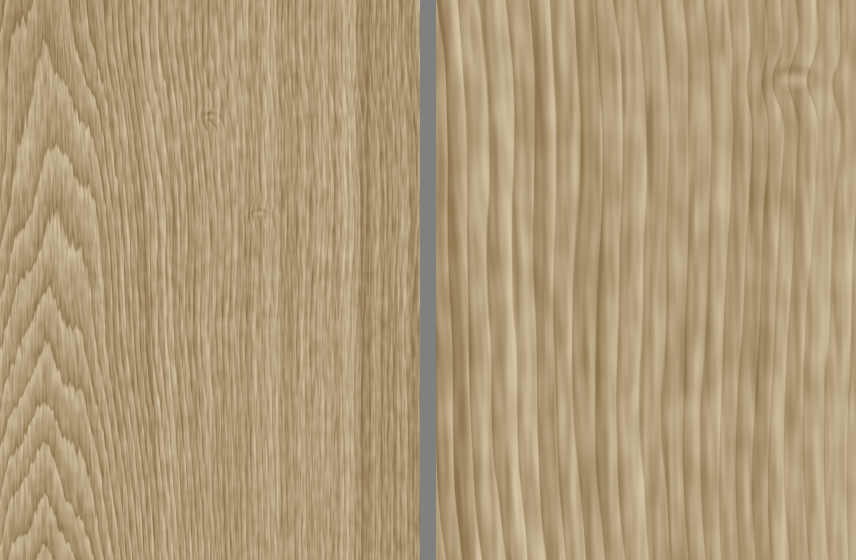
Left: the whole. Right: its middle third, enlarged.
Give the GLSL for this texture, as a WebGL 2 fragment shader.

```glsl
#version 300 es
precision highp float;
// Pale flat-sawn wood: growth rings form pointed arches on the left and run
// into fine, almost vertical lines on the right. One ring field is shaded as
// a soft sawtooth, then stretched gradient noise adds streaks and fibres.

#define ARCH_X 0.118
#define ARCH_SLOPE 17.0
#define LINE_DENSITY 50.0
#define RING_CONTRAST 0.95
#define LINE_CONTRAST 0.55
#define STREAK 0.34
#define FIBRE 0.38
#define BASE_TONE 0.55
#define KNOT_SIZE vec2(0.019, 0.010)
#define DARK_WOOD vec3(0.60, 0.51, 0.36)
#define LIGHT_WOOD vec3(0.78, 0.71, 0.58)

uniform vec2 u_resolution;
out vec4 fragColor;

vec2 gradientAt(vec2 cell) {
    vec3 q = fract(cell.xyx * vec3(0.1031, 0.1030, 0.0973));
    q += dot(q, q.yzx + 33.33);
    float angle = 6.2832 * fract((q.x + q.y) * q.z);
    return vec2(cos(angle), sin(angle));
}

// Gradient noise, roughly -1 to 1
float noise(vec2 p) {
    vec2 i = floor(p), f = fract(p);
    vec2 w = f * f * f * (f * (f * 6.0 - 15.0) + 10.0);
    float a = dot(gradientAt(i), f);
    float b = dot(gradientAt(i + vec2(1, 0)), f - vec2(1, 0));
    float c = dot(gradientAt(i + vec2(0, 1)), f - vec2(0, 1));
    float d = dot(gradientAt(i + 1.0), f - 1.0);
    return 1.4 * mix(mix(a, b, w.x), mix(c, d, w.x), w.y);
}

float bump(float x, float centre, float width) {
    float d = (x - centre) / width;
    return exp(-d * d);
}

// Ring number: grows upward along the arch axis and outward from it
float ringField(vec2 p) {
    float axis = ARCH_X + 0.022 * noise(vec2(3.7, p.y * 3.0));
    float d = abs(p.x - axis);
    float outer = max(d - 0.08, 0.0);
    float spread = ARCH_SLOPE * sqrt(d * d + 0.00012)
                 + LINE_DENSITY * outer * outer / (outer + 0.1);
    float rise = 8.5 * p.y - 1.6 * p.y * p.y - 4.9;
    float taper = mix(1.0, 0.12, smoothstep(0.1, 0.7, d));
    float wander = 0.38 * noise(vec2(p.x * 17.0, p.y * 3.2) + 5.0)
                 + 0.7 * noise(vec2(p.x * 9.0, p.y * 0.6) + 31.0)
                 + 0.13 * noise(vec2(p.x * 130.0, p.y * 9.0));
    return spread + rise * taper + wander + 0.4;
}

// Dark at the start of a ring, fading to pale before the next sharp edge
float ringShade(float n, float edgeWidth) {
    float f = fract(n);
    float shade = 0.36 * smoothstep(0.4, 0.95, f) - 0.6 * exp(-4.5 * f);
    return mix(shade, -0.6, smoothstep(1.0 - edgeWidth, 1.0, f));
}

void main() {
    vec2 p = gl_FragCoord.xy / u_resolution.x;
    float tone = BASE_TONE;

    // Two small knots that push the grain aside
    float knotShift = 0.0;
    for (int i = 0; i < 2; i++) {
        vec2 knot = mix(vec2(0.5, 1.055), vec2(0.618, 0.825), float(i));
        vec2 q = (p - knot) / KNOT_SIZE;
        q.y += 0.25 * q.x * q.x * (float(i) - 0.5);
        float r = length(q);
        knotShift += 0.8 * exp(-0.25 * r * r);
        tone += 0.28 * exp(-5.0 * r * r) - 0.42 * bump(r, 0.9, 0.4) * (0.6 + 0.4 * q.y / (r + 0.1));
    }

    // Growth rings
    float n = ringField(p) + knotShift;
    float edgeWidth = clamp(1.5 * fwidth(n), 0.1, 0.6);
    float lines = smoothstep(0.2, 0.5, p.x - ARCH_X);
    tone += mix(RING_CONTRAST, LINE_CONTRAST, lines) * ringShade(n, edgeWidth);

    // Long streaks, leaning with the grain beside the arches
    float lean = 0.08 * smoothstep(0.1, 0.2, p.x) * (1.0 - smoothstep(0.2, 0.6, p.x));
    float u = p.x + lean * (p.y - 0.66) + 0.003 * noise(p * vec2(6.0, 3.0));
    float streaks = noise(vec2(u * 125.0, p.y * 0.9))
                  + 0.75 * noise(vec2(u * 42.0, p.y * 0.5) + 17.0);
    tone += STREAK * streaks * mix(0.3, 1.0, smoothstep(0.15, 0.35, p.x));

    // Short fibres, dark pores and faint mottling
    tone += FIBRE * noise(vec2(u * 190.0, p.y * 17.0) + 53.0);
    tone -= 0.22 * smoothstep(0.25, 0.6, noise(vec2(u * 150.0, p.y * 11.0) + 91.0));
    tone += 0.14 * noise(vec2(u * 60.0, p.y * 42.0) + 7.0);

    // Broad bands across the board
    tone += 0.25 * bump(p.x, 0.825, 0.013) + 0.14 * bump(p.x, 0.635, 0.03)
          + 0.10 * bump(u, 0.39, 0.02) - 0.26 * bump(p.x, 0.865, 0.014);
    tone -= 0.10 * smoothstep(0.85, 0.87, p.x);
    tone -= 0.16 * smoothstep(1.0, 1.33, p.y) * (1.0 - smoothstep(0.1, 0.45, p.x));
    tone += 0.12 * noise(p * vec2(4.0, 1.6) + 11.0);

    fragColor = vec4(mix(DARK_WOOD, LIGHT_WOOD, clamp(tone, -0.25, 1.25)), 1.0);
}
```
